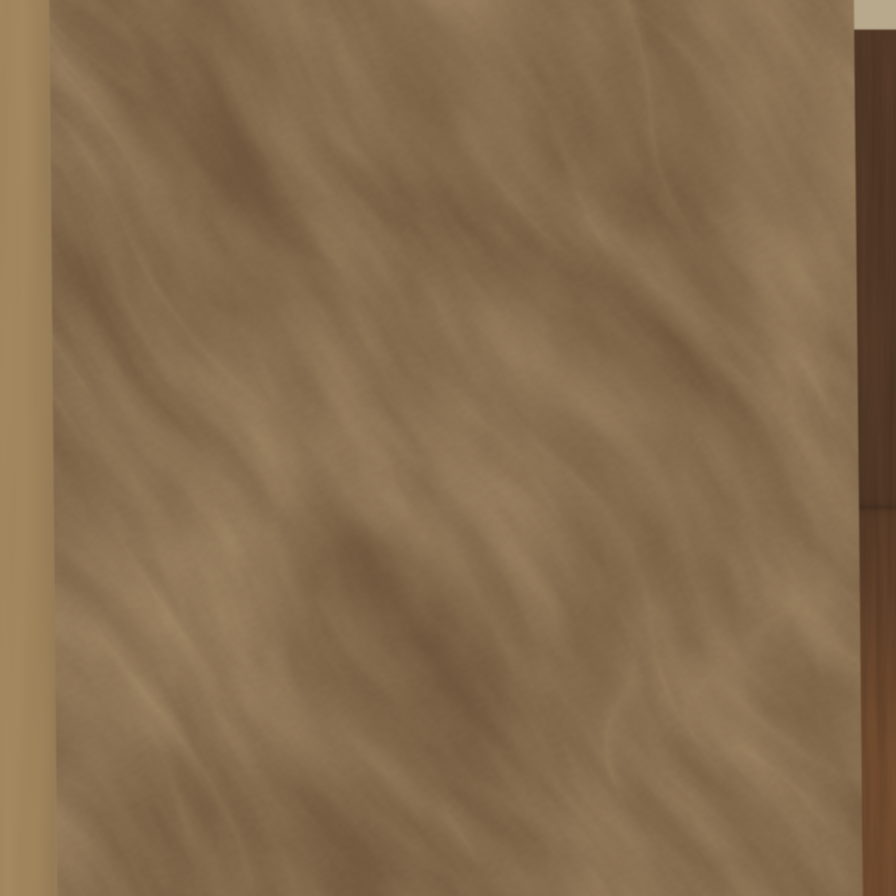
Give the GLSL for this texture, as a Shadertoy shader.

```glsl
// A slab of brown stone with soft diagonal veining, framed by a tan strip
// on the left and a wooden strip on the right. The stone is warped gradient
// noise stretched along the vein direction, plus thin ridges and fine grain.

const vec3 STONE_DARK  = vec3(0.440, 0.342, 0.240);
const vec3 STONE_LIGHT = vec3(0.625, 0.525, 0.390);
const vec3 TAN_STRIP   = vec3(0.635, 0.525, 0.365);
const vec3 WOOD_DARK   = vec3(0.315, 0.215, 0.145);
const vec3 WOOD_WARM   = vec3(0.430, 0.285, 0.175);
const vec3 CREAM       = vec3(0.720, 0.660, 0.550);

const float VEIN_ANGLE   = -0.97;   // radians, falling to the right
const float WARP         = 0.055;
const float CLOUD_GAIN   = 0.50;
const float STREAK_GAIN  = 0.27;
const float RIDGE_GAIN   = 0.22;
const float GRAIN_GAIN   = 0.055;
const float SEAM_HEIGHT  = 0.433;
const float CREAM_HEIGHT = 0.967;
const float EDGE_BLUR    = 0.0012;

// Random unit gradient for a lattice point
vec2 gradientAt(vec2 cell) {
    vec3 p = fract(cell.xyx * vec3(0.1031, 0.1030, 0.0973));
    p += dot(p, p.yzx + 33.33);
    float angle = 6.28318 * fract((p.x + p.y) * p.z);
    return vec2(cos(angle), sin(angle));
}

float gradientNoise(vec2 p) {
    vec2 i = floor(p), f = p - i;
    vec2 u = f * f * f * (f * (f * 6.0 - 15.0) + 10.0);
    vec2 e = vec2(0.0, 1.0);
    float a = dot(gradientAt(i), f);
    float b = dot(gradientAt(i + e.yx), f - e.yx);
    float c = dot(gradientAt(i + e.xy), f - e.xy);
    float d = dot(gradientAt(i + e.yy), f - e.yy);
    return mix(mix(a, b, u.x), mix(c, d, u.x), u.y);
}

float fbm(vec2 p) {
    float sum = 0.0, gain = 1.0;
    for (int i = 0; i < 4; i++) {
        sum += gain * gradientNoise(p);
        p = p * 2.03 + vec2(17.3, 9.1);
        gain *= 0.5;
    }
    return sum;
}

vec2 rotate(vec2 p, float angle) {
    float c = cos(angle), s = sin(angle);
    return vec2(c * p.x + s * p.y, c * p.y - s * p.x);
}

// Thin bright veins where the noise crosses zero, fading in and out
float ridges(vec2 p, float width) {
    float line = exp(-abs(gradientNoise(p)) / width);
    return line * smoothstep(-0.05, 0.4, gradientNoise(p * vec2(1.3, 0.6) + 41.7));
}

vec3 stone(vec2 uv) {
    // x runs along the veins, y across them
    vec2 q = rotate(uv, VEIN_ANGLE) + 5.0;
    q += WARP * vec2(gradientNoise(q * 3.5), gradientNoise(q * 3.5 + 23.0));

    float clouds  = fbm(q * vec2(2.6, 5.5));
    float streaks = fbm(q * vec2(4.0, 17.0) + 61.0);
    float veins   = ridges(q * vec2(2.2, 8.0) + 13.0, 0.07)
                  + 0.7 * ridges(q * vec2(3.0, 14.0) + 87.0, 0.09);

    // Short brush-like grain lying across the veins
    vec2 g = rotate(uv, 0.5);
    float grain = gradientNoise(g * vec2(75.0, 150.0))
                + 0.6 * gradientNoise(uv * 230.0 + 31.0);

    float tone = 0.47 + CLOUD_GAIN * clouds + STREAK_GAIN * streaks
               + RIDGE_GAIN * veins + GRAIN_GAIN * grain;
    tone -= 0.15 * exp(-14.0 * dot(uv - vec2(0.1, 0.85), uv - vec2(0.1, 0.85)));
    return mix(STONE_DARK, STONE_LIGHT, clamp(tone, 0.0, 1.1));
}

vec3 wood(vec2 uv, float blur) {
    float warmth = smoothstep(SEAM_HEIGHT, 0.12, uv.y);
    float lowerPanel = 1.0 - smoothstep(-blur, blur, uv.y - SEAM_HEIGHT);
    vec3 color = mix(WOOD_DARK, WOOD_WARM, lowerPanel * (0.25 + 0.75 * warmth));
    color *= 1.0 + 0.12 * fbm(uv * vec2(90.0, 4.0));
    color *= 1.0 - 0.18 * exp(-abs(uv.y - SEAM_HEIGHT) / 0.004);
    float creamMask = smoothstep(-blur, blur, uv.y - CREAM_HEIGHT);
    return mix(color, CREAM, creamMask);
}

void mainImage(out vec4 fragColor, in vec2 fragCoord) {
    vec2 uv = fragCoord / iResolution.xy;
    float blur = EDGE_BLUR + 0.5 / iResolution.y;

    // Slightly leaning slab edges
    float leftEdge  = mix(0.064, 0.055, uv.y);
    float rightEdge = mix(0.963, 0.953, uv.y);

    vec3 strip = TAN_STRIP * (1.0 + 0.03 * gradientNoise(uv * vec2(60.0, 3.0)));
    strip *= 1.0 - 0.06 * smoothstep(0.02, 0.06, uv.x);

    vec3 color = mix(strip, stone(uv), smoothstep(-blur, blur, uv.x - leftEdge));
    color = mix(color, wood(uv, blur), smoothstep(-blur, blur, uv.x - rightEdge));
    fragColor = vec4(color, 1.0);
}
```
